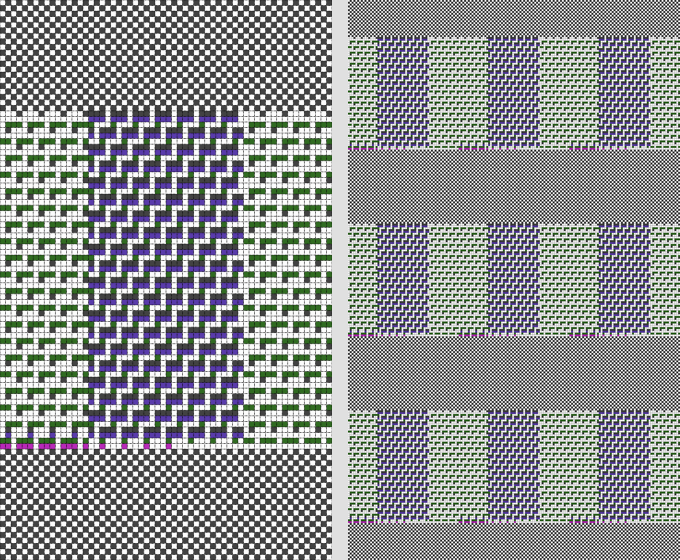
Left: one tile. Right: repeated 3 by 3.
Give the GLSL for this pattern, as a WebGL 1 fragment shader.

```glsl
precision highp float;
uniform vec2 u_resolution;

const vec2 GRID = vec2(60.0, 101.0);     // stitches across and down
const float BORDER_ROWS = 20.0;          // checked rows at each end
const vec2 CENTRE = vec2(16.0, 44.0);    // columns of the middle panel
const float REPEAT = 4.0;                // columns per motif
const float COURSES = 3.0;               // rows per motif
const float LAST_GROUP = 19.0;
const float TRIM_END = 32.0;             // column where the pink trim stops
const float LINE_WIDTH = 0.14;           // in cells
const float DOTS = 4.0;                  // dots per cell along a line
const float DOT_DUTY = 0.55;
const int SAMPLES = 4;

const vec3 WHITE = vec3(0.99);
const vec3 CHARCOAL = vec3(0.26);
const vec3 GREEN = vec3(0.19, 0.42, 0.13);
const vec3 PURPLE = vec3(0.35, 0.23, 0.67);
const vec3 PINK = vec3(0.72, 0.16, 0.72);
const vec3 LINE_COLOR = vec3(0.03);

// Box-filtered unit-period stripes
float stripeIntegral(float x, float duty) {
  return floor(x) * duty + min(fract(x), duty);
}

float stripes(float x, float duty, float width) {
  return (stripeIntegral(x + 0.5 * width, duty)
        - stripeIntegral(x - 0.5 * width, duty)) / width;
}

// Checked border, with row parity continuous across the vertical wrap
vec3 checker(vec2 cell) {
  float row = cell.y < 0.5 * GRID.y ? cell.y : cell.y - GRID.y;
  return mod(cell.x + row, 2.0) > 0.5 ? CHARCOAL : WHITE;
}

// Staggered blocks in the centre, their complement at the sides
vec3 mosaic(vec2 cell) {
  float row = cell.y - BORDER_ROWS;
  float group = min(floor((row + 0.5) / COURSES), LAST_GROUP);
  float course = row - group * COURSES;
  float stagger = 0.5 * REPEAT * mod(group, 2.0);
  float phase = mod(cell.x - stagger, REPEAT);

  bool centre = cell.x >= CENTRE.x && cell.x < CENTRE.y;
  bool block = (phase < REPEAT - 1.5) == centre;
  bool link = (phase < 0.5) == centre;
  bool lowerLeft = group == LAST_GROUP && cell.x < CENTRE.x;

  if (course < 0.5) return block ? CHARCOAL : WHITE;
  if (course < 1.5) return block && (centre || lowerLeft) ? PURPLE : WHITE;
  if (course < 2.5) return link ? GREEN : WHITE;
  return link && cell.x < TRIM_END ? PINK : WHITE;
}

vec3 stitch(vec2 cell) {
  bool border = cell.y < BORDER_ROWS || cell.y >= GRID.y - BORDER_ROWS;
  return border ? checker(cell) : mosaic(cell);
}

// Dotted rules centred on the cell boundaries
float dottedGrid(vec2 p, vec2 pixel) {
  float shift = 0.5 * LINE_WIDTH;
  float vertical = stripes(p.x + shift, LINE_WIDTH, pixel.x)
                 * stripes(p.y * DOTS, DOT_DUTY, pixel.y * DOTS);
  float horizontal = stripes(p.y + shift, LINE_WIDTH, pixel.y)
                   * stripes(p.x * DOTS, DOT_DUTY, pixel.x * DOTS);
  return max(vertical, horizontal);
}

void main() {
  vec2 pixel = GRID / u_resolution;
  vec2 p = vec2(gl_FragCoord.x, u_resolution.y - gl_FragCoord.y) * pixel;

  // Supersample the stitch edges
  vec3 color = vec3(0.0);
  for (int i = 0; i < SAMPLES; i++) {
    for (int j = 0; j < SAMPLES; j++) {
      vec2 offset = (vec2(float(i), float(j)) + 0.5) / float(SAMPLES) - 0.5;
      color += stitch(floor(p + offset * pixel));
    }
  }
  color /= float(SAMPLES * SAMPLES);

  color = mix(color, LINE_COLOR, dottedGrid(p, pixel));
  gl_FragColor = vec4(color, 1.0);
}
```
